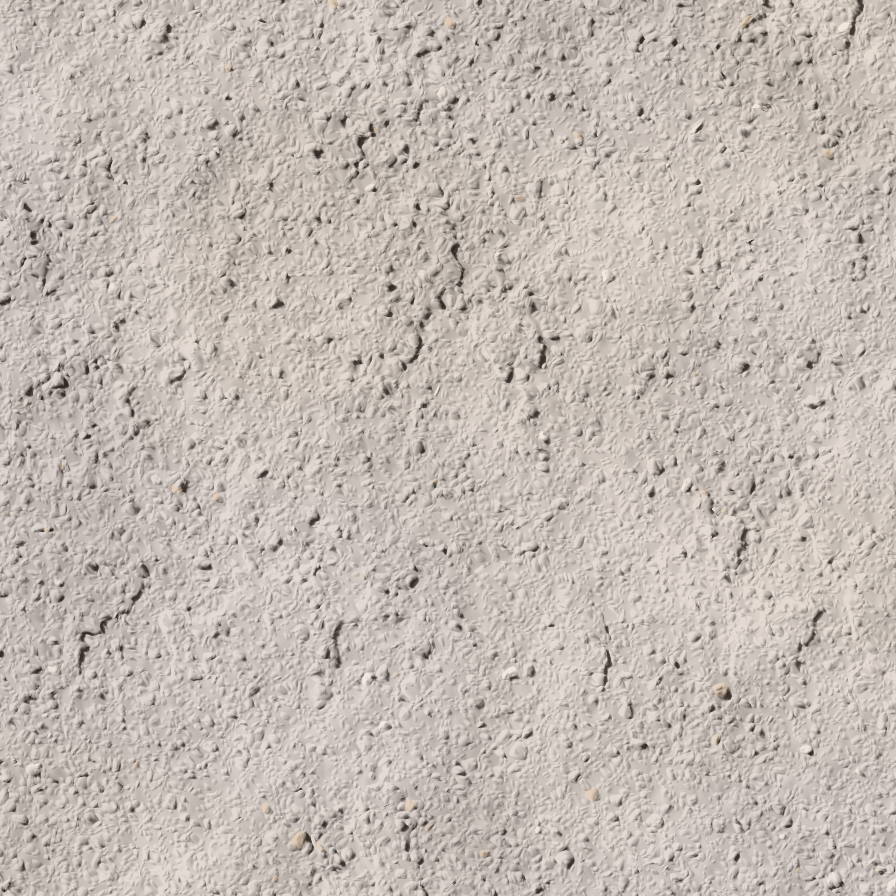
This texture is drawn by a Shadertoy shader. Its source:

```glsl
const vec3 SHADE_COLOR = vec3(0.24, 0.21, 0.19);
const vec3 SUNLIT_COLOR = vec3(0.83, 0.80, 0.775);
const vec3 OCHRE_TINT = vec3(1.0, 0.95, 0.88);
const vec3 PALE_TINT = vec3(1.06, 1.06, 1.05);
const vec3 WARM_TINT = vec3(1.010, 0.998, 0.980);
const vec3 COOL_TINT = vec3(1.0, 0.994, 1.004);
const mat2 TURN = mat2(0.8, 0.6, -0.6, 0.8);

const vec2 TO_SUN = vec2(-0.83, 0.56);
const float SUN_SLOPE = 0.62;       // height per distance of the sun rays
const float NEAR_REACH = 0.002;
const float FAR_REACH = 0.0054;
const float SHADOW_SOFTNESS = 0.0052;
const float BASE_TONE = 0.92;
const float SLOPE_CONTRAST = 0.22;
const float SHADED_GAIN = 1.3;
const float SHADOW_DEPTH = 0.68;
const float MOTTLE = 0.26;

const float FINE_CELLS = 145.0;
const float MEDIUM_CELLS = 84.0;
const float CLOD_CELLS = 46.0;
const float STONE_CELLS = 11.0;
const float SWELL_HEIGHT = 0.020;
const float GRIT_HEIGHT = 0.0085;
const float LEDGE_HEIGHT = 0.006;
const float RAGGEDNESS = 0.007;

float hash1(vec2 p) {
    vec3 q = fract(p.xyx * 0.1031);
    q += dot(q, q.yzx + 33.33);
    return fract((q.x + q.y) * q.z);
}

vec3 hash3(vec2 p) {
    vec3 q = fract(p.xyx * vec3(0.1031, 0.1030, 0.0973));
    q += dot(q, q.yxz + 33.33);
    return fract((q.xxy + q.yzz) * q.zyx);
}

float noise(vec2 p) {
    vec2 cell = floor(p), f = fract(p);
    f = f * f * (3.0 - 2.0 * f);
    float low = mix(hash1(cell), hash1(cell + vec2(1, 0)), f.x);
    float high = mix(hash1(cell + vec2(0, 1)), hash1(cell + vec2(1, 1)), f.x);
    return mix(low, high, f.y);
}

float fbm(vec2 p) {
    float sum = 0.0, weight = 0.5;
    for (int i = 0; i < 4; i++) {
        sum += weight * noise(p);
        p = 2.0 * TURN * p + 17.3;
        weight *= 0.5;
    }
    return sum;
}

// Scattered oval domes: x = height in canvas units, y = random id of the top dome
vec2 grains(vec2 p, float cells, float share, vec2 radii, float relief) {
    vec2 top = vec2(0.0, 0.5);
    vec2 grid = p * cells;
    vec2 home = floor(grid - 0.5);
    for (int i = 0; i < 4; i++) {
        vec2 cell = home + vec2(i & 1, i >> 1);
        vec3 place = hash3(cell + cells);
        if (place.z > share) continue;
        vec3 form = fract(place.zxy * vec3(57.0, 91.0, 73.0));
        float radius = mix(radii.x, radii.y, form.x * form.x);
        vec2 d = (grid - cell - 0.15 - 0.7 * place.xy) / radius;
        float along = dot(d, 2.0 * form.yz - 1.0);
        float dome = 1.0 - dot(d, d) - along * along;
        float h = max(dome, 0.0) * relief * radius / cells;
        if (h > top.x) top = vec2(h, fract(form.x * 37.0));
    }
    return top;
}

// x = ground height, y = clod height, z = clod id
vec3 terrain(vec2 p, float crustAmount, float roughness) {
    float swell = fbm(p * vec2(14.0, 11.0) + 29.0);
    vec2 turned = TURN * p;
    float grit = 0.67 * noise(turned * 62.0) + 0.33 * noise(p.yx * 118.0 + turned * 40.0);
    float h = SWELL_HEIGHT * swell + GRIT_HEIGHT * mix(0.75, 1.25, roughness) * grit;
    float rim = swell + 0.16 * (grit - 0.5);
    h += LEDGE_HEIGHT * crustAmount * smoothstep(0.45, 0.53, rim);
    h += grains(turned, FINE_CELLS, 0.8, vec2(0.4, 0.64), 0.65).x;
    float crumbShare = mix(0.4, 0.72, roughness);
    h += grains(p * TURN, MEDIUM_CELLS, crumbShare, vec2(0.28, 0.64), 0.85).x;
    h += grains(p, STONE_CELLS, 0.10, vec2(0.08, 0.2), 0.8).x;
    float clodShare = mix(0.10, 0.42, roughness);
    vec2 clod = grains(TURN * turned, CLOD_CELLS, clodShare, vec2(0.16, 0.46), 0.95);
    return vec3(h + clod.x, clod);
}

void mainImage(out vec4 fragColor, in vec2 fragCoord) {
    vec2 p = fragCoord / iResolution.y;

    // Ragged outlines, patches of broken crust and of crumbs
    vec2 wobble = p * TURN * 80.0;
    vec2 q = p + RAGGEDNESS * (vec2(noise(wobble), noise(wobble + 41.0)) - 0.5);
    float crustAmount = smoothstep(0.45, 0.72, noise(p * 7.0 + 63.0));
    float patches = fbm(TURN * p * 8.0 + 5.0);
    float roughness = smoothstep(0.28, 0.66, patches);

    // Slope towards the sun and short cast shadows
    vec3 ground = terrain(q, crustAmount, roughness);
    float nearRise = terrain(q + TO_SUN * NEAR_REACH, crustAmount, roughness).x - ground.x;
    float farRise = terrain(q + TO_SUN * FAR_REACH, crustAmount, roughness).x - ground.x;
    float slope = -nearRise / NEAR_REACH;
    float light = slope / sqrt(1.0 + slope * slope);
    light *= slope < 0.0 ? SHADED_GAIN : 1.0;
    float blocked = max(nearRise - NEAR_REACH * SUN_SLOPE, farRise - FAR_REACH * SUN_SLOPE);
    float shadow = smoothstep(0.0, SHADOW_SOFTNESS, blocked);

    float tone = BASE_TONE + SLOPE_CONTRAST * light - SHADOW_DEPTH * shadow;
    tone += MOTTLE * (0.47 - patches);
    vec3 color = mix(SHADE_COLOR, SUNLIT_COLOR, clamp(tone, -0.1, 1.1));

    // Mineral tints: a few ochre and pale clods, slow warm and cool drift
    float inside = smoothstep(0.0005, 0.002, ground.y);
    color *= mix(vec3(1.0), OCHRE_TINT, inside * step(0.93, ground.z));
    color *= mix(vec3(1.0), PALE_TINT, inside * step(ground.z, 0.06));
    float warmth = 0.6 * noise(p * 3.0 + 8.0) + 0.4 * p.y;
    color *= mix(COOL_TINT, WARM_TINT, smoothstep(0.2, 0.85, warmth));

    fragColor = vec4(color, 1.0);
}
```
